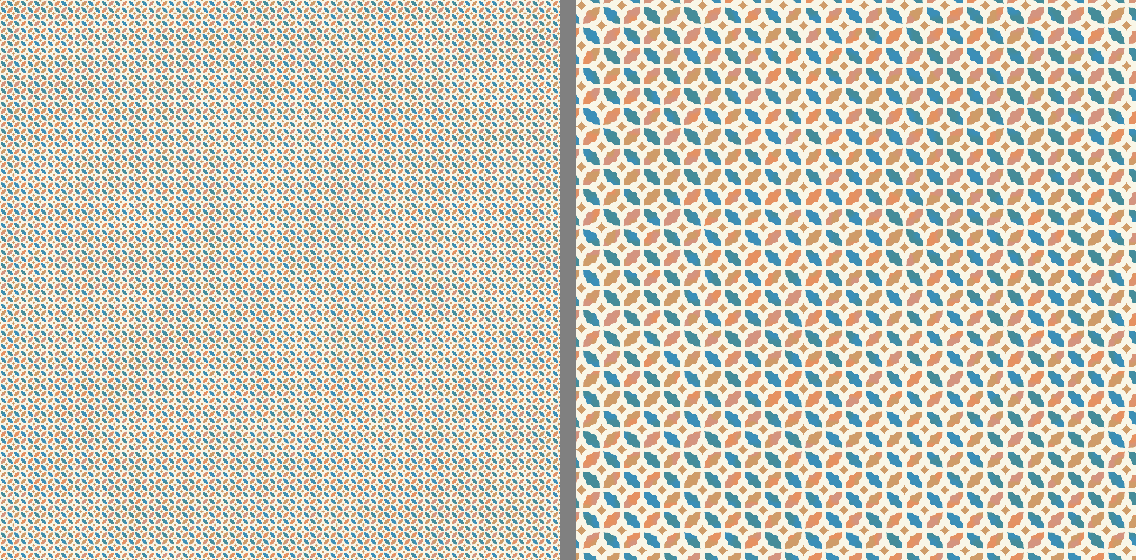
Left: the whole. Right: its middle third, enlarged.
This pattern is drawn by a Shadertoy shader. Its source:

```glsl
#define REPEATS 41.6
#define LEAF_LENGTH 0.57
#define LEAF_WIDTH 0.305
#define LOBE_DEPTH 0.14
#define STAR_RADIUS 0.26
#define FADE_SCALE 13.0
#define CREAM vec3(0.975, 0.963, 0.905)
#define BLUE vec3(0.23, 0.56, 0.72)
#define TEAL vec3(0.27, 0.55, 0.60)
#define ORANGE vec3(0.90, 0.57, 0.38)
#define ROSE vec3(0.83, 0.58, 0.50)
#define TAN vec3(0.81, 0.61, 0.41)

float hash(vec2 p) {
    vec3 q = fract(vec3(p.xyx) * 0.1031);
    q += dot(q, q.yzx + 33.33);
    return fract((q.x + q.y) * q.z);
}

float noise(vec2 p) {
    vec2 i = floor(p);
    vec2 f = smoothstep(0.0, 1.0, p - i);
    float low = mix(hash(i), hash(i + vec2(1.0, 0.0)), f.x);
    float high = mix(hash(i + vec2(0.0, 1.0)), hash(i + 1.0), f.x);
    return mix(low, high, f.y);
}

// Pointed leaf along x with three shallow lobes on each side
float leafDistance(vec2 p) {
    float t = p.x / LEAF_LENGTH;
    float lobes = 1.0 - LOBE_DEPTH * (1.0 - cos(9.42 * t));
    float halfWidth = LEAF_WIDTH * (1.0 - t * t) * lobes;
    return max(0.8 * (abs(p.y) - halfWidth), abs(p.x) - LEAF_LENGTH);
}

// Four-pointed star with slightly concave sides
float starDistance(vec2 p) {
    p = abs(p);
    return 0.7 * (p.x + p.y + 0.4 * sqrt(p.x * p.y) - STAR_RADIUS);
}

// Crisp print edge, smoothed over a fraction of a pixel
float coverage(float distanceToEdge, float pixel) {
    return 1.0 - smoothstep(-0.15 * pixel, 0.15 * pixel, distanceToEdge);
}

void mainImage(out vec4 fragColor, in vec2 fragCoord) {
    // Each repeat holds two by two cells, counted from the top left
    float cells = 2.0 * REPEATS;
    float pixel = cells / iResolution.y;
    vec2 p = vec2(fragCoord.x, iResolution.y - fragCoord.y) * pixel;

    // Ink tone: a slow drift plus fine mottling inside each leaf
    vec2 drift = p / cells * FADE_SCALE;
    float tint = 0.35 * noise(drift) + 0.65 * noise(1.7 * p);
    tint = smoothstep(0.35, 0.65, tint);
    float browning = smoothstep(0.5, 0.7, noise(1.7 * p + 71.0));
    float spread = 0.03 * (noise(drift + 40.0) - 0.5);

    // Leaves alternate in colour and diagonal direction
    vec2 cell = floor(p);
    vec2 local = p - cell - 0.5;
    float odd = mod(cell.x + cell.y, 2.0);
    vec2 diagonal = vec2(local.x + local.y, local.x - local.y) * 0.70711;
    vec2 leafPoint = odd > 0.5 ? diagonal : diagonal.yx;
    vec3 warm = mix(mix(ORANGE, ROSE, tint), TAN, browning);
    vec3 leafColor = odd > 0.5 ? mix(BLUE, TEAL, tint) : warm;
    float leaf = coverage(leafDistance(leafPoint) - spread, pixel);
    vec3 color = mix(CREAM, leafColor, leaf);

    // Stars sit on the even corners, where four leaves form a ring
    vec2 corner = floor(p + 0.5);
    float ring = 1.0 - mod(corner.x + corner.y, 2.0);
    float star = coverage(starDistance(p - corner) - spread, pixel);
    color = mix(color, TAN, ring * star);

    fragColor = vec4(color, 1.0);
}
```
